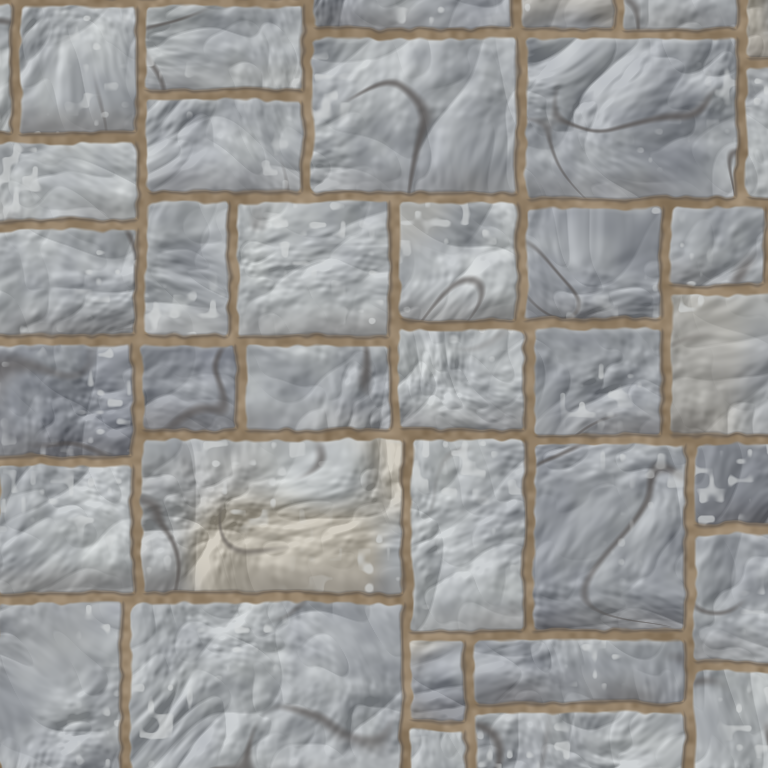
A three.js fragment shader for this texture:

```glsl
// Rock-faced ashlar wall: irregular grey stone blocks in raised tan mortar.
varying vec2 vUv;

const vec2 GRID = vec2(4.4, 5.2);        // average blocks across and up
const float JITTER = 0.34;               // shift of the joint lines, in grid cells
const float SPLIT_SHARE = 0.55;          // share of large blocks cut in two
const float SPLIT_SIZE = 0.19;           // side above which a block may be cut
const float JOINT = 0.0068;              // half width of the mortar
const float CORNER = 0.006;              // rounding of the block corners
const float SOFTNESS = 0.0022;           // half width of the smoothed edges
const float RELIEF_GAIN = 2.9;           // strength of the light on the rock face
const float LIGHT_STEP = 0.004;          // distance used to measure the slope
const vec3 DARK_STONE = vec3(0.46, 0.475, 0.51);
const vec3 LIGHT_STONE = vec3(0.685, 0.70, 0.705);
const vec3 WARM_STONE = vec3(0.675, 0.655, 0.61);
const vec3 CREVICE = vec3(0.32, 0.30, 0.29);
const vec3 LICHEN = vec3(0.83, 0.84, 0.84);
const vec3 MORTAR = vec3(0.57, 0.50, 0.41);

float hash(vec2 p) {
  vec3 q = fract(p.xyx * 0.1031);
  q += dot(q, q.yzx + 33.33);
  return fract((q.x + q.y) * q.z);
}

float noise(vec2 p) {
  vec2 i = floor(p), f = fract(p);
  f = f * f * (3.0 - 2.0 * f);
  return mix(mix(hash(i), hash(i + vec2(1, 0)), f.x),
             mix(hash(i + vec2(0, 1)), hash(i + vec2(1, 1)), f.x), f.y);
}

float jitter(vec2 corner) { return (hash(corner + 57.0) * 2.0 - 1.0) * JITTER; }

// Grid corners carry a level and an upright joint by turns,
// so every cell is a rectangle (left, bottom, right, top).
vec4 blockBounds(vec2 c) {
  float a = jitter(c), b = jitter(c + vec2(1, 0));
  float d = jitter(c + vec2(0, 1)), e = jitter(c + vec2(1, 1));
  bool isEven = mod(c.x + c.y, 2.0) < 0.5;
  vec4 shift = isEven ? vec4(d, a, b, e) : vec4(a, b, e, d);
  return (vec4(c, c + 1.0) + shift) / GRID.xyxy;
}

// Bounds of the block holding p; id receives its random key.
vec4 findBlock(vec2 p, out vec2 id) {
  vec2 home = floor(p * GRID);
  vec4 box = blockBounds(home);
  id = home;
  for (int y = -1; y <= 1; y++) {
    for (int x = -1; x <= 1; x++) {
      vec2 cell = home + vec2(x, y);
      vec4 r = blockBounds(cell);
      if (all(greaterThanEqual(p, r.xy)) && all(lessThan(p, r.zw))) {
        box = r;
        id = cell;
      }
    }
  }
  // Cut some large blocks across their length.
  vec2 size = box.zw - box.xy;
  if (max(size.x, size.y) > SPLIT_SIZE && hash(id + 11.0) < SPLIT_SHARE) {
    vec2 cut = mix(box.xy, box.zw, mix(0.36, 0.64, hash(id + 23.0)));
    if (size.x > 1.5 * size.y) {
      if (p.x < cut.x) box.z = cut.x;
      else { box.x = cut.x; id += 101.0; }
    } else {
      if (p.y < cut.y) box.w = cut.y;
      else { box.y = cut.y; id += 101.0; }
    }
  }
  return box;
}

vec2 warp(vec2 q) { return q + 0.09 * vec2(noise(q * 8.0), noise(q * 8.0 + 31.0)); }

// Height of the split face: broad creased facets under finer grain.
float relief(vec2 q) {
  q = warp(q) * 7.0;
  float height = 0.0, amp = 0.5;
  for (int i = 0; i < 5; i++) {
    float n = noise(q) * 2.0 - 1.0;
    height += amp * (i < 3 ? abs(n) : n * 0.8);
    q = mat2(0.8, 0.6, -0.6, 0.8) * q * 2.0 + 5.3;
    amp *= 0.5;
  }
  return height;
}

vec3 stoneColor(vec2 q, vec2 id, vec4 gap) {
  // Tone of the block, with stains and mottling
  float tone = mix(0.12, 0.95, sqrt(hash(id + 3.0)));
  tone += 0.5 * (noise(q * 12.0) - 0.5) + 0.3 * (noise(q * 42.0) - 0.5);
  vec3 color = mix(DARK_STONE, LIGHT_STONE, clamp(tone, -0.1, 1.15));
  float warmth = smoothstep(0.68, 0.95, hash(id + 7.0));
  color = mix(color, WARM_STONE, warmth * smoothstep(0.25, 0.65, noise(q * 9.0 + 4.0)));

  // Light from the upper left
  float slope = relief(q) - relief(q + LIGHT_STEP * vec2(-0.6, 0.8));
  color += clamp(RELIEF_GAIN * slope, -0.19, 0.15);

  // Undercut foot, crevices and pale lichen
  float foot = smoothstep(0.05, 0.0, gap.y) * noise(q * 14.0 + 8.0);
  float crack = smoothstep(0.05, 0.0, abs(noise(warp(q) * 10.0) - 0.5));
  crack *= smoothstep(0.5, 0.8, noise(q * 8.0 + 19.0));
  color = mix(color, CREVICE, max(0.45 * foot, 0.65 * crack));
  float fleck = smoothstep(0.7, 0.9, noise(q * 80.0)) * smoothstep(0.5, 0.75, noise(q * 10.0 + 50.0));
  float rim = smoothstep(0.008, 0.0, min(gap.w, gap.x + 0.003)) * noise(q * 45.0);
  return mix(color, LICHEN, max(0.65 * fleck, 0.5 * rim));
}

void main() {
  // Slightly uneven joints
  vec2 p = vUv + 0.005 * (vec2(noise(vUv * 22.0), noise(vUv * 22.0 + 70.0)) - 0.5);
  p += 0.0045 * (vec2(noise(vUv * 75.0), noise(vUv * 75.0 + 40.0)) - 0.5);
  vec2 id;
  vec4 box = findBlock(p, id);
  vec4 gap = vec4(p - box.xy, box.zw - p) - JOINT;

  // Signed distance to the rounded block
  vec2 outer = CORNER - min(gap.xy, gap.zw);
  float dist = length(max(outer, 0.0)) + min(max(outer.x, outer.y), 0.0) - CORNER;

  // Mortar, shaded beneath and to the right of each block
  vec3 mortar = MORTAR + 0.10 * (noise(vUv * 110.0) - 0.5) + 0.08 * (noise(vUv * 30.0) - 0.5);
  float shade = smoothstep(JOINT * 0.9, 0.0, dist) * smoothstep(0.001, -0.002, min(gap.y, gap.z));
  mortar = mix(mortar, CREVICE, 0.6 * shade);

  vec2 faceOffset = 9.0 * vec2(hash(id + 31.0), hash(id + 43.0));
  vec3 stone = stoneColor(vUv + faceOffset, id, gap);
  stone = mix(stone, CREVICE, 0.4 * smoothstep(0.004, 0.0, min(gap.y, gap.z)));
  gl_FragColor = vec4(mix(stone, mortar, smoothstep(-SOFTNESS, SOFTNESS, dist)), 1.0);
}
```
